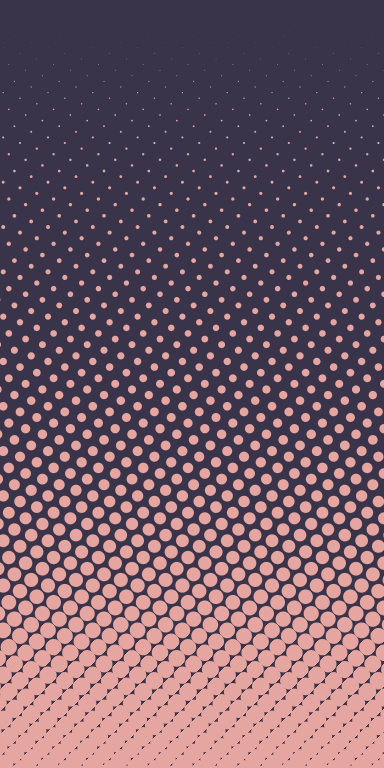
This pattern is drawn by a Shadertoy shader. Its source:

```glsl
// Halftone fade: pink dots on dusk violet, growing from specks at the top
// to a nearly solid field at the bottom. The dots sit in a brick grid turned
// by 45 degrees, and each dot is clipped to its own square cell.

const vec3 DUSK = vec3(0.224, 0.204, 0.290);
const vec3 PINK = vec3(0.898, 0.647, 0.627);
const float CELL = 0.04125; // cell side as a share of the canvas width

// Position relative to the centre of the enclosing brick cell, in cell units
vec2 brickCell(vec2 p) {
    vec2 grid = vec2(p.x + p.y, p.y - p.x) * 0.70711 / CELL;
    float row = floor(grid.y + 0.5);
    grid.x += 0.5 * mod(row, 2.0);
    return vec2(fract(grid.x + 0.5) - 0.5, grid.y - row);
}

void mainImage(out vec4 fragColor, in vec2 fragCoord) {
    vec2 p = fragCoord / iResolution.x;
    float depth = clamp(1.0 - fragCoord.y / iResolution.y, 0.0, 1.0);
    float pixel = 1.0 / (iResolution.x * CELL);

    // Dot radius grows towards the bottom
    float radius = 0.65 * pow(depth, 1.37);
    float dist = length(brickCell(p - vec2(0.0521, 1.6276)));

    // Smooth edge; dots smaller than a pixel fade out
    float ink = clamp(0.5 + (radius - dist) / pixel, 0.0, 1.0);
    ink *= clamp(2.0 * radius / pixel, 0.0, 1.0);

    fragColor = vec4(mix(DUSK, PINK, ink), 1.0);
}
```
